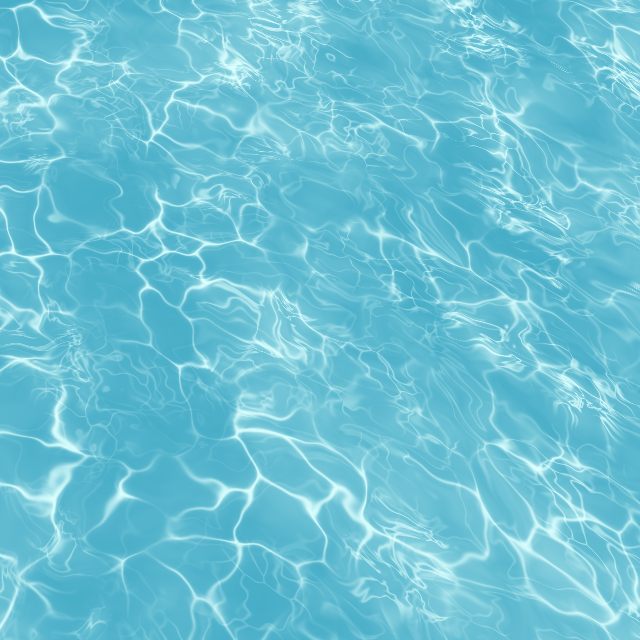
A WebGL 1 fragment shader for this texture:

```glsl
precision highp float;
// Sunlit pool water: a net of caustic light over a blue floor, seen at a slant.
// Cellular noise on a sine-warped plane gives the net, with bright knots where
// cells meet; layered sines add clouds, dapples, wisps and clusters of glints.
uniform vec2 u_resolution;

#define DEEP vec3(0.27, 0.675, 0.777)
#define SUNLIT vec3(0.90, 1.02, 1.01)
#define BASE_LIGHT 0.105
#define CLOUD_LIGHT 0.18
#define DAPPLE_LIGHT 0.09
#define NET_LIGHT 0.60
#define HALO_LIGHT 0.14
#define KNOT_LIGHT 0.48
#define WISP_LIGHT 0.22
#define GLINT_LIGHT 0.60
#define NET_WIDTH 0.055
#define WARP 0.21

const mat2 TURN = mat2(0.8, 0.6, -0.6, 0.8);

vec2 hash2(vec2 cell) {
  vec2 k = vec2(dot(cell, vec2(127.1, 311.7)), dot(cell, vec2(269.5, 183.3)));
  return fract(sin(k) * 43758.545);
}

// Slanted view: features shrink toward the top and lean down to the right
vec2 waterPlane(vec2 p) {
  float across = (p.x - 0.5) * (9.0 + 4.0 * p.y);
  float depth = p.y * (8.0 + 5.5 * p.y + 2.5 * p.x) + 3.4 * p.x * p.x;
  return vec2(across, depth);
}

// Bends the plane with turned sine waves of rising frequency
vec2 bend(vec2 p, float strength) {
  vec2 wave = p;
  float size = 1.0;
  for (int i = 0; i < 4; i++) {
    wave = TURN * wave * 1.75 + 2.3;
    p += strength * size * sin(wave.yx + 0.8 * sin(wave));
    size *= 0.6;
  }
  return p;
}

// Soft irregular field around zero, from layered sines
float cloud(vec2 p) {
  float sum = 0.0;
  float size = 0.55;
  for (int i = 0; i < 4; i++) {
    p = TURN * p * 1.7 + 0.9 * sin(p.yx) + 1.3;
    sum += size * sin(p.x) * cos(p.y);
    size *= 0.62;
  }
  return sum;
}

// Gaps from the nearest cell point to the second (x) and the third (y)
vec2 cellGaps(vec2 p) {
  vec2 home = floor(p);
  vec3 near = vec3(9.0);
  for (int j = -1; j <= 1; j++) {
    for (int i = -1; i <= 1; i++) {
      vec2 cell = home + vec2(float(i), float(j));
      float d = length(cell + hash2(cell) - p);
      if (d < near.x) near = vec3(d, near.xy);
      else if (d < near.y) near = vec3(near.x, d, near.y);
      else near.z = min(near.z, d);
    }
  }
  return near.yz - near.x;
}

// Smooth bright line where x crosses zero
float ridge(float x, float width) {
  return exp(-x * x / (width * width));
}

void main() {
  vec2 p = gl_FragCoord.xy / u_resolution.y;
  vec2 q = waterPlane(p);
  float rough = smoothstep(0.25, 0.95, 0.75 * p.x + 0.4 * p.y);
  vec2 bent = bend(q, WARP);

  // Floor tone: broad clouds and small dapples, paler in the rough water
  float light = BASE_LIGHT + CLOUD_LIGHT * cloud(q * 0.33 + 4.0);
  light += 0.05 * (rough - 0.5);
  light += DAPPLE_LIGHT * mix(0.7, 1.2, rough) * cloud(bent * vec2(1.9, 2.4) + 7.0);

  // Main net, fading in and out along its strands
  vec2 gaps = cellGaps(bent);
  float strand = smoothstep(-0.6, 0.5, cloud(q * 0.6 + 9.0));
  strand *= mix(1.0, 0.6, rough);
  light += NET_LIGHT * strand * ridge(gaps.x, NET_WIDTH);
  light += HALO_LIGHT * strand * exp(-7.0 * gaps.x);
  light += KNOT_LIGHT * strand * ridge(gaps.y, 0.15);

  // Finer, broken net that takes over in the rough water
  vec2 fine = cellGaps(bend(q * vec2(1.9, 2.2) + 31.0, WARP * 1.5));
  float broken = smoothstep(-0.1, 0.6, cloud(q * 0.7 + 17.0));
  light += NET_LIGHT * mix(0.4, 0.8, rough) * broken * ridge(fine.x, 0.09);

  // Thin wisps of refracted light
  float ripple = cloud(bent * vec2(1.2, 1.5) + 23.0);
  float wisp = ridge(ripple - 0.12, 0.07);
  light += WISP_LIGHT * mix(0.4, 1.0, rough) * wisp;

  // Hazy clusters of short glints
  float cluster = smoothstep(0.15, 0.6, cloud(q * 0.6 + 41.0));
  float glint = ridge(cloud(bent * vec2(2.4, 3.6) + 53.0) - 0.2, 0.13);
  light += cluster * (0.1 + GLINT_LIGHT * mix(0.6, 1.0, rough) * glint);

  // Soft floor for the shade, roll off for the highlights
  light = 0.5 * (light + sqrt(light * light + 0.005));
  light = light < 0.6 ? light : 1.0 - 0.4 * exp((0.6 - light) / 0.4);
  gl_FragColor = vec4(mix(DEEP, SUNLIT, light), 1.0);
}
```
